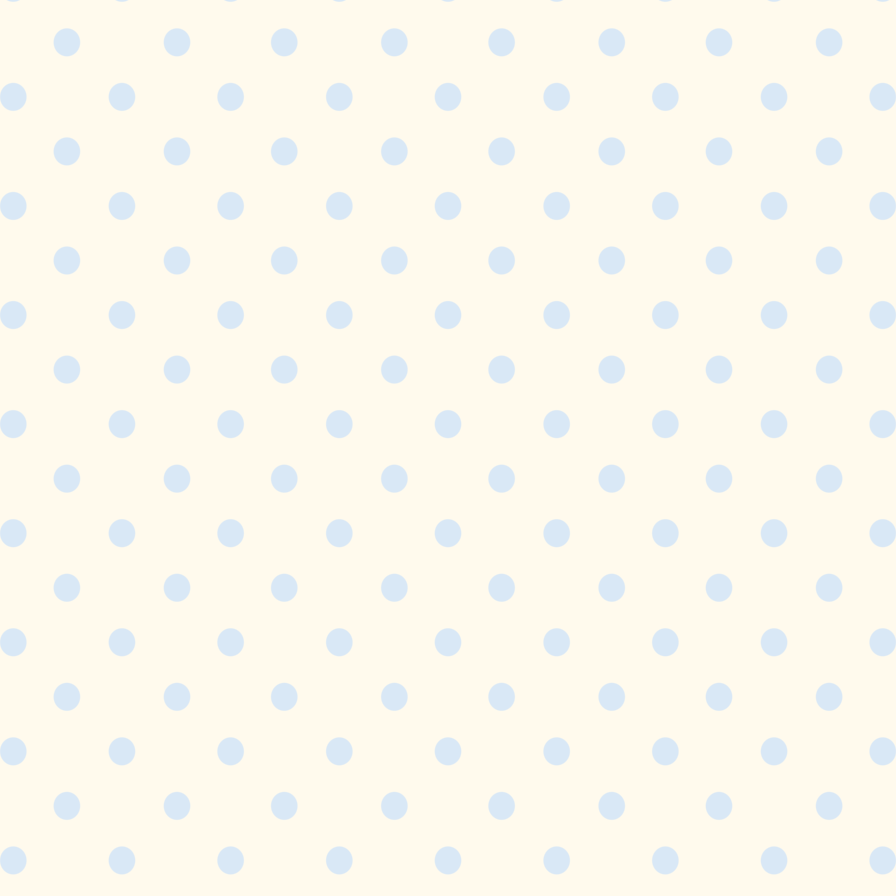
Reproduce this pattern procedurally as a three.js fragment shader.

```glsl
#define PITCH vec2(0.1213, 0.12174)
#define FIRST_DOT vec2(0.0148, 0.0397)
#define RADII vec2(0.0148, 0.0156)
#define COLUMN_DRIFT 0.0008
#define EDGE 0.0010
#define CREAM vec3(1.0, 0.982, 0.930)
#define PALE_BLUE vec3(0.850, 0.908, 0.965)

varying vec2 vUv;

// Approximate signed distance to an axis-aligned ellipse
float ellipseDistance(vec2 p, vec2 radii) {
  float k = length(p / radii);
  float slope = length(p / (radii * radii));
  return k * (k - 1.0) / max(slope, 0.0001);
}

// Distance to the nearest dot of a grid; drift nudges alternate columns apart
float dotGrid(vec2 p, float drift) {
  vec2 cell = floor(p / PITCH + 0.5);
  vec2 local = p - cell * PITCH;
  local.x -= drift * (2.0 * mod(cell.x, 2.0) - 1.0);
  return ellipseDistance(local, RADII);
}

void main() {
  // Two interleaved grids, the second shifted by half a pitch
  vec2 p = vUv - FIRST_DOT;
  float d = min(dotGrid(p, 0.0), dotGrid(p - 0.5 * PITCH, COLUMN_DRIFT));

  float coverage = 1.0 - smoothstep(-EDGE, EDGE, d);
  gl_FragColor = vec4(mix(CREAM, PALE_BLUE, coverage), 1.0);
}
```
